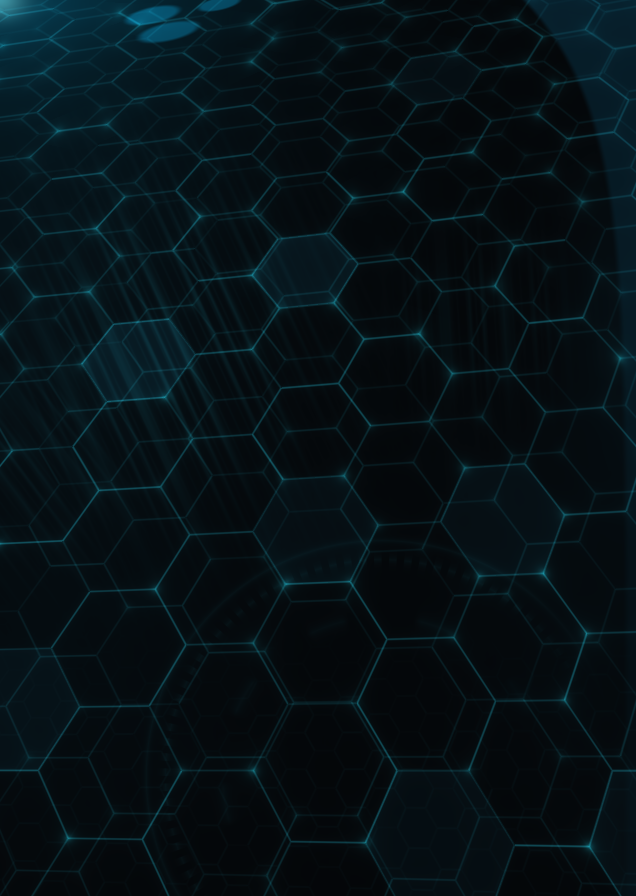
Write a Shadertoy shader that draws this background.

```glsl
const vec3 BASE = vec3(0.016, 0.023, 0.032);
const vec3 HAZE = vec3(0.012, 0.065, 0.085);
const vec3 SKY = vec3(0.005, 0.230, 0.310);
const vec3 OUTSIDE = vec3(0.010, 0.100, 0.140);
const vec3 LINE = vec3(0.070, 0.400, 0.450);
const vec3 NODE = vec3(0.070, 0.520, 0.570);
const vec3 CORNER = vec3(0.220, 0.300, 0.270);
const float LINE_WIDTH = 0.0012;
const float ROW_RATE = 7.3;      // rows per unit of log depth
const float HORIZON = 0.377;     // depth offset of the perspective
const float SECTOR = 1.0471976;  // sixth of a turn
const float BACK_SCALE = 0.83;
const float FINE_SCALE = 0.27;

// Lit cells as column and row
const vec2 LIT[8] = vec2[8](vec2(0, 5), vec2(-2, 6), vec2(0, 8), vec2(2, 8),
                            vec2(2, 2), vec2(-3, 9.5), vec2(3, 10.5), vec2(1, 10.5));
// Lamp centres (xy) and sizes (z)
const vec3 LAMPS[3] = vec3[3](vec3(0.265, 0.050, 0.050),
                              vec3(0.240, 0.024, 0.045),
                              vec3(0.345, 0.006, 0.035));

float hash(vec2 p) {
    return fract(sin(dot(p, vec2(12.99, 78.23))) * 43758.5);
}

float blob(vec2 s, vec2 center, vec2 radius) {
    vec2 d = (s - center) / radius;
    return exp(-dot(d, d));
}

// Centre of the flat-topped hexagon holding p; rows are one unit apart
vec2 hexCenter(vec2 p) {
    vec2 size = vec2(1.7320508, 1.0);
    vec2 a = floor(p / size + 0.5) * size;
    vec2 b = (floor(p / size) + 0.5) * size;
    return distance(p, a) < distance(p, b) ? a : b;
}

vec2 polar(float angle) {
    return vec2(cos(angle), sin(angle));
}

// Random value shared by all cells that meet at an edge or corner
float sharedHash(vec2 p) {
    return hash(floor(p * vec2(6.9282, 4.0) + 0.5));
}

// x: edge lines, y: corner glows; scale converts cell units to canvas units
vec2 hexGrid(vec2 p, vec2 scale, float pixel) {
    vec2 center = hexCenter(p);
    vec2 local = p - center;
    float angle = atan(local.y, local.x);
    vec2 normal = polar((floor(angle / SECTOR) + 0.5) * SECTOR);
    vec2 corner = polar(floor(angle / SECTOR + 0.5) * SECTOR) * 0.57735;

    float edge = (0.5 - dot(local, normal)) / length(normal / scale);
    float strength = mix(0.3, 1.0, sharedHash(center + 0.5 * normal));
    float line = 1.0 - smoothstep(0.0, LINE_WIDTH + pixel, edge);
    line += 0.10 * exp(-edge / 0.007);

    float reach = length((local - corner) * scale);
    float spark = pow(sharedHash(center + corner), 2.0);
    float node = exp(-reach / 0.005) + 0.12 * exp(-reach / 0.018);
    return vec2(line * strength, node * spark);
}

// Uneven parallel light rays inside a soft oval
float rays(vec2 s, vec2 dir, vec2 center, vec2 radius) {
    float across = dot(s, vec2(dir.y, -dir.x));
    float wave = 0.5 + 0.5 * sin(across * 190.0 + 2.0 * sin(across * 61.0));
    float fine = 0.5 + 0.5 * sin(across * 437.0 + 1.3);
    return (pow(wave, 5.0) + 0.3 * pow(fine, 6.0)) * blob(s, center, radius);
}

void mainImage(out vec4 fragColor, in vec2 fragCoord) {
    float pixel = 1.0 / iResolution.x;
    vec2 s = vec2(fragCoord.x, iResolution.y - fragCoord.y) * pixel;

    // Backdrop haze, with the dome rim at the upper right
    vec3 color = BASE;
    color += HAZE * 0.45 * blob(s, vec2(0.10, 0.50), vec2(0.33, 0.42));
    color += HAZE * 0.25 * blob(s, vec2(0.05, 1.10), vec2(0.35, 0.30));
    color += HAZE * 0.25 * blob(s, vec2(0.95, 0.95), vec2(0.25, 0.35));
    color += SKY * 0.95 * exp(-length(s / vec2(0.19, 0.14)));
    color += SKY * 0.20 * blob(s, vec2(0.20, 0.0), vec2(0.22, 0.06));
    color += CORNER * blob(s, vec2(0.0), vec2(0.04, 0.028));
    float rim = 0.985 - 0.161 * exp(-5.9 * s.y);
    float beyond = smoothstep(-0.006, 0.006, s.x - rim);
    color += OUTSIDE * beyond * exp(-s.y * 1.6);
    color += HAZE * 0.45 * blob(s, vec2(1.0, 0.50), vec2(0.10, 0.25));

    // Tilted lamps near the top
    for (int i = 0; i < 3; i++) {
        vec2 d = s - LAMPS[i].xy;
        d.y += 0.2 * d.x;
        float r = length(d / vec2(1.0, 0.3)) / LAMPS[i].z;
        color += SKY * 0.85 * (1.0 - smoothstep(0.75, 1.1, r));
    }

    // Light rays
    float light = rays(s, vec2(0.42, 0.91), vec2(0.27, 0.54), vec2(0.18, 0.22));
    light += 0.4 * rays(s, vec2(0.60, 0.80), vec2(0.05, 0.72), vec2(0.12, 0.15));
    light += 0.4 * rays(s, vec2(0.06, 1.0), vec2(0.76, 0.50), vec2(0.12, 0.12));
    color += LINE * 0.20 * light;

    // Faint dashed dial behind the lower cells
    vec2 dial = s - vec2(0.60, 1.22);
    float radius = length(dial);
    float turn = atan(dial.y, dial.x);
    float dash = smoothstep(-0.3, 0.3, sin(turn * 90.0));
    float ring = dash * exp(-abs(radius - 0.34) / 0.005);
    ring += exp(-abs(radius - 0.37) / 0.004);
    ring += 0.8 * smoothstep(0.2, 0.7, sin(turn * 9.0)) * exp(-abs(radius - 0.25) / 0.008);
    color += LINE * 0.09 * ring * (1.0 - smoothstep(-0.2, 0.3, dial.x + dial.y));

    // Canvas to curved honeycomb space
    float columnStep = 0.1026 + 0.055 * s.y;
    float dx = s.x - 0.463 - 0.04 * s.y;
    float depth = s.y + (0.165 - 0.1365 * s.y) * dx;
    vec2 p = vec2(dx / columnStep * 0.8660254, ROW_RATE * log(1.0 + depth / HORIZON) - 0.5);
    vec2 scale = vec2(columnStep / 0.8660254, (HORIZON + depth) / ROW_RATE);

    // Lit cells
    vec2 center = hexCenter(p);
    for (int i = 0; i < 8; i++) {
        float lit = 1.0 - step(0.1, distance(center, LIT[i] * vec2(0.8660254, 1.0)));
        color += HAZE * lit * (i < 2 ? 0.75 : 0.40);
    }

    // Front, back and fine honeycombs
    vec2 front = hexGrid(p, scale, pixel);
    vec2 back = hexGrid(p / BACK_SCALE + vec2(0.0, 0.07), scale * BACK_SCALE, pixel);
    vec2 fine = hexGrid(p / FINE_SCALE, scale * FINE_SCALE, pixel);
    float low = smoothstep(0.95, 1.2, s.y);
    float near = mix(0.65, 1.0, smoothstep(0.1, 0.5, s.y));
    color += LINE * near * (0.60 * front.x + 0.24 * back.x + 0.06 * low * fine.x);
    color += NODE * near * (0.60 * front.y + 0.15 * back.y);

    fragColor = vec4(clamp(color, 0.0, 1.0), 1.0);
}
```
